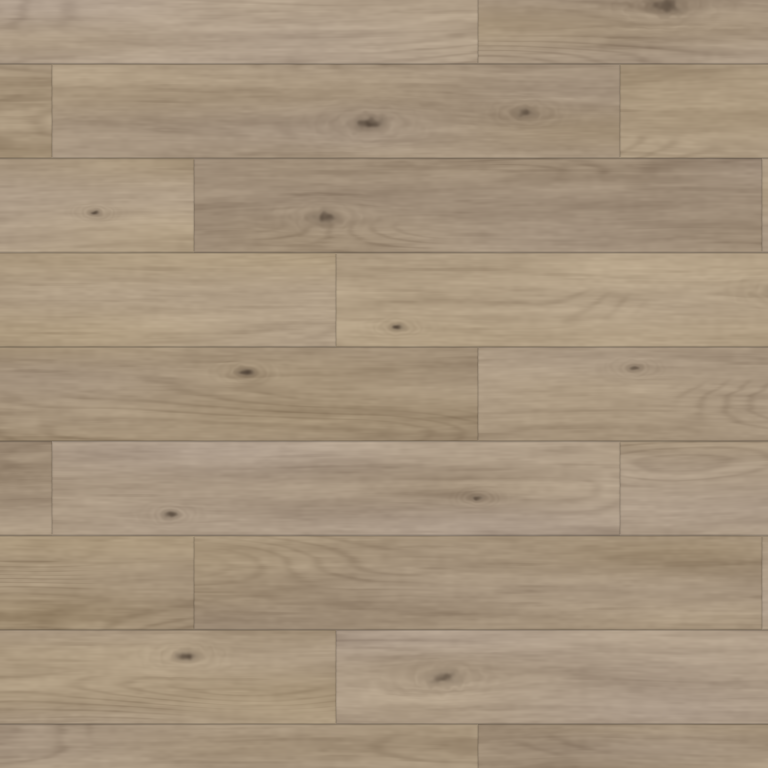
A Shadertoy shader for this texture:

```glsl
// Oak plank floor: quarter-staggered boards with streaked grain, arched figure and knots.

#define PLANK vec2(0.7396, 0.1228)   // board length and height
#define ORIGIN vec2(0.0677, 0.0833)  // first joint, from the top left
#define STAGGER 0.25                 // shift per row, in board lengths
#define SEAM_WIDTH 0.0011
#define SEAM_DEPTH 0.20
#define KNOT_CHANCE 0.36
#define TONE_SPREAD 0.30             // brightness range between boards
#define DARK_OAK vec3(0.545, 0.475, 0.398)
#define LIGHT_OAK vec3(0.722, 0.652, 0.562)
#define KNOT_BROWN vec3(0.31, 0.26, 0.215)

float hash(vec2 p) {
    vec3 q = fract(vec3(p.xyx) * 0.1031);
    q += dot(q, q.yzx + 33.33);
    return fract((q.x + q.y) * q.z);
}

vec2 hash2(vec2 p) {
    return vec2(hash(p), hash(p + 57.3));
}

float noise(vec2 p) {
    vec2 i = floor(p), f = fract(p);
    f = f * f * (3.0 - 2.0 * f);
    return mix(mix(hash(i), hash(i + vec2(1, 0)), f.x),
               mix(hash(i + vec2(0, 1)), hash(i + vec2(1, 1)), f.x), f.y);
}

float fbm(vec2 p) {
    float sum = 0.0, amp = 0.5;
    for (int i = 0; i < 4; i++) {
        sum += amp * noise(p);
        p = p * 2.03 + 17.1;
        amp *= 0.5;
    }
    return sum / 0.9375;
}

// Brightness of the wood, 0 to 1, at grain position g
float woodTone(vec2 g) {
    g.y += 0.008 * (noise(g * vec2(5.0, 9.0)) - 0.5);
    float bands = fbm(g * vec2(2.2, 24.0)) - 0.5;
    float streaks = fbm(g * vec2(7.0, 95.0) + 31.0) - 0.5;
    float fibres = noise(g * vec2(38.0, 330.0)) - 0.5;
    float flecks = noise(g * vec2(95.0, 210.0) + 9.0) - 0.5;

    // Contours of a stretched height field make the arched figure
    float height = noise(g * vec2(3.2, 17.0) + 71.0);
    float arches = pow(0.5 + 0.5 * sin(height * 62.0 + streaks * 3.0), 3.0);
    float figured = smoothstep(0.52, 0.78, noise(g * vec2(3.5, 20.0) + 5.0));

    // Occasional long dark pores
    float pores = smoothstep(0.70, 0.95, noise(g * vec2(9.0, 140.0) + 43.0));

    return 0.59 + 0.72 * bands + 0.48 * streaks + 0.17 * fibres + 0.12 * flecks
         - 0.24 * arches * figured - 0.17 * pores;
}

void mainImage(out vec4 fragColor, in vec2 fragCoord) {
    vec2 uv = fragCoord / iResolution.y;
    float pixel = 1.0 / iResolution.y;

    // Board layout, rows counted from the top
    vec2 cell = (vec2(uv.x, 1.0 - uv.y) - ORIGIN) / PLANK;
    cell.x -= STAGGER * floor(cell.y);
    vec2 id = floor(cell) + 20.0;
    vec2 local = fract(cell) * PLANK;
    vec2 grain = local + 40.0 * hash2(id);

    // Knots bend the grain around them
    float core = 0.0, halo = 0.0;
    for (int i = 0; i < 3; i++) {
        vec2 seed = id * 3.7 + float(i) * 19.0;
        if (hash(seed + 4.0) > KNOT_CHANCE) continue;
        vec2 centre = PLANK * mix(vec2(0.08, 0.2), vec2(0.92, 0.8), hash2(seed));
        float size = mix(0.003, 0.0085, hash(seed + 8.0));
        vec2 d = (local - centre) / (size * vec2(2.0, 1.0));
        d += 0.7 * (vec2(noise(local * 130.0), noise(local * 130.0 + 8.0)) - 0.5);
        float r = length(d);
        float reach = exp(-0.13 * dot(d * vec2(0.6, 1.0), d * vec2(0.6, 1.0)));
        grain.y -= 0.75 * size * d.y * reach;
        core = max(core, exp(-r * r) * mix(0.6, 0.95, hash(seed + 2.0)));
        halo += reach * (0.10 + 0.09 * sin(r * 5.0));
    }

    // Wood colour, with tone and warmth varying by board
    float tone = woodTone(grain) + TONE_SPREAD * (hash(id + 3.0) - 0.5) - halo;
    vec3 color = mix(DARK_OAK, LIGHT_OAK, clamp(tone, -0.35, 1.15));
    float warmth = hash(id + 11.0) - 0.5 + 1.2 * (noise(grain * vec2(3.0, 20.0) + 90.0) - 0.5);
    color += warmth * vec3(0.006, 0.002, -0.020);
    color = mix(color, KNOT_BROWN, core);

    // Thin shadow along the joints, fainter at the board ends
    vec2 edge = min(local, PLANK - local);
    vec2 seam = 1.0 - smoothstep(vec2(0.0), vec2(SEAM_WIDTH + pixel), edge);
    color *= 1.0 - SEAM_DEPTH * max(0.6 * seam.x, seam.y);

    fragColor = vec4(color, 1.0);
}
```
